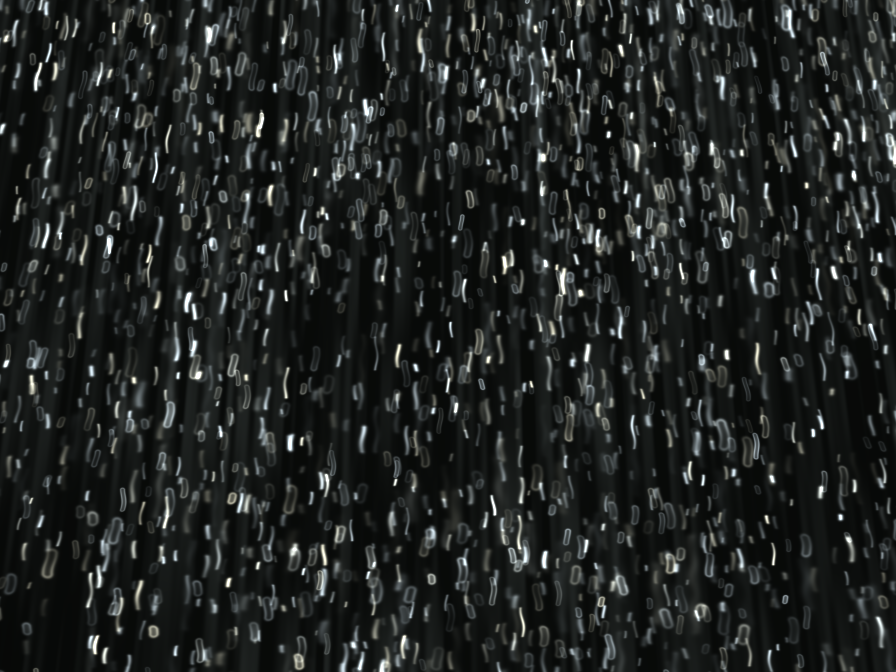
Reproduce this texture procedurally as a WebGL 2 fragment shader.

```glsl
#version 300 es
precision highp float;

// Falling glints of light on black: short bright vertical streaks in a faint fan.
// Jittered cell layers hold one capsule-shaped streak per cell, from wide dim veils
// to thin sharp sparks, over stretched noise that gives dark vertical curtains.

uniform vec2 u_resolution;
out vec4 fragColor;

const float FAN_SPREAD = 0.24;     // how far the streaks splay towards the bottom
const float WOBBLE = 0.0016;       // sideways bend of a streak
const float TILT = 0.05;           // random lean of a streak
const vec3 BASE_COLOR = vec3(0.031, 0.038, 0.033);
const vec3 VEIL_COLOR = vec3(0.115, 0.125, 0.124);
const vec3 COOL_TINT = vec3(0.91, 0.98, 1.03);
const vec3 WARM_TINT = vec3(1.03, 1.01, 0.90);

float hash(vec2 p) {
    return fract(sin(dot(p, vec2(127.1, 311.7))) * 43758.5453);
}

float noise(vec2 p) {
    vec2 i = floor(p), f = fract(p);
    f = f * f * (3.0 - 2.0 * f);
    float low = mix(hash(i), hash(i + vec2(1.0, 0.0)), f.x);
    float high = mix(hash(i + vec2(0.0, 1.0)), hash(i + vec2(1.0, 1.0)), f.x);
    return mix(low, high, f.y);
}

float gauss(float d, float w) {
    return exp(-d * d / (w * w));
}

// Share of cells that carry a streak: clumped, thinner at the lower corners
float streakDensity(vec2 p) {
    float clumps = 0.6 * noise(p * vec2(9.0, 2.5) + 31.0) + 0.4 * noise(p * vec2(32.0, 4.0) + 7.0);
    float corners = smoothstep(0.3, 0.75, abs(p.x)) * (1.0 - smoothstep(0.1, 0.7, p.y));
    return (0.2 + 0.85 * clumps) * mix(0.85, 1.15, p.y) * (1.0 - 0.5 * corners);
}

// One streak per cell; hollow > 0 gives out-of-focus streaks with a bright rim
vec3 streakLayer(vec2 p, vec2 cell, vec2 lengths, float width, float hollow,
                 float amount, float seed) {
    vec3 sum = vec3(0.0);
    float column = floor(p.x / cell.x);
    for (int k = -1; k <= 1; k++) {
        float cx = column + float(k);
        float shift = hash(vec2(cx, seed)) * cell.y;
        float cy = floor((p.y + shift) / cell.y);
        vec2 id = vec2(cx, cy) + seed * 17.3;
        float pick = hash(id + 1.7), sizeRnd = hash(id + 5.1);
        float bright = hash(id + 9.4), phase = hash(id + 13.8);

        float halfLen = 0.5 * mix(lengths.x, lengths.y, sizeRnd * sizeRnd);
        float w = max(width * mix(0.7, 1.4, hash(id + 21.3)), 0.55 / u_resolution.y);
        float room = max(0.5 * cell.y - halfLen - 2.2 * w, 0.0);
        vec2 center = (vec2(cx, cy) + 0.5) * cell - vec2(0.0, shift);
        float present = step(pick, amount * streakDensity(center));
        center += vec2((hash(id + 25.9) - 0.5) * cell.x, (hash(id + 29.2) * 2.0 - 1.0) * room);

        vec2 q = p - center;
        q.x += WOBBLE * sin(q.y * 130.0 + phase * 6.28) + TILT * (phase - 0.5) * q.y;
        float d = length(vec2(q.x, max(abs(q.y) - halfLen, 0.0)));
        float rim = gauss(d - w, 0.5 * w) + 0.35 * gauss(d, w);
        float shape = mix(gauss(d, w), rim, hollow * step(0.45, phase));
        // Uneven light along the streak
        shape *= 0.75 + 0.25 * sin(q.y * 95.0 + bright * 40.0);
        vec3 tint = mix(COOL_TINT, WARM_TINT, smoothstep(0.35, 1.0, hash(id + 33.6)));
        sum += present * shape * mix(0.3, 1.25, bright * bright) * tint;
    }
    return sum;
}

void main() {
    vec2 p = gl_FragCoord.xy / u_resolution.y;
    p.x -= 0.5 * u_resolution.x / u_resolution.y;
    p.x /= 1.0 + FAN_SPREAD * (1.0 - p.y);

    // Faint curtain of long vertical lines
    float lines = noise(p * vec2(130.0, 5.0)) * 0.6 + noise(p * vec2(55.0, 2.5) + 40.0) * 0.4;
    float curtain = smoothstep(0.3, 0.95, lines) * (0.35 + 0.75 * streakDensity(p));
    vec3 color = BASE_COLOR + VEIL_COLOR * curtain;

    // Dim veils, then blurred glints, then sharp sparks
    color += 0.13 * streakLayer(p, vec2(0.021, 0.19), vec2(0.05, 0.14), 0.0052, 0.0, 0.85, 1.0);
    color += 0.38 * streakLayer(p, vec2(0.018, 0.062), vec2(0.008, 0.036), 0.0038, 1.0, 0.85, 2.0);
    color += 0.50 * streakLayer(p, vec2(0.017, 0.056), vec2(0.006, 0.034), 0.0032, 0.8, 0.75, 3.0);
    color += 0.95 * streakLayer(p, vec2(0.017, 0.064), vec2(0.006, 0.048), 0.0024, 0.0, 0.75, 4.0);
    color += 1.05 * streakLayer(p, vec2(0.019, 0.050), vec2(0.004, 0.034), 0.0025, 0.0, 0.70, 5.0);

    // Slight fall-off towards the bottom corners
    color *= 1.0 - 0.3 * smoothstep(0.35, 0.75, abs(p.x)) * (1.0 - smoothstep(0.0, 0.6, p.y));
    fragColor = vec4(min(color, vec3(1.0)), 1.0);
}
```
